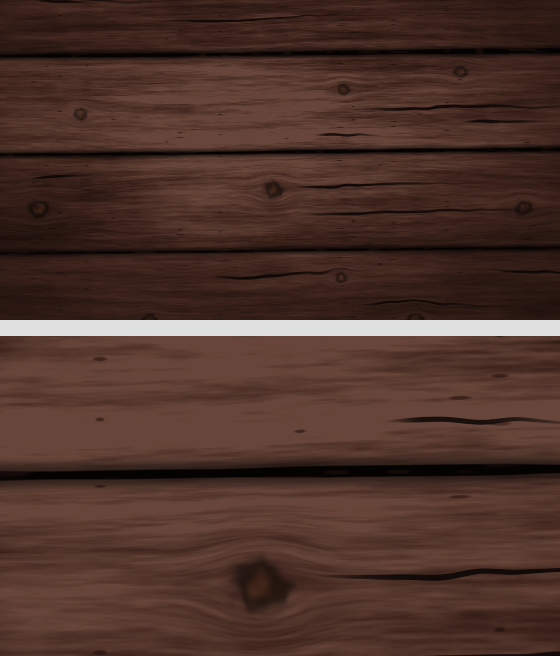
Top, the full canvas; bottom, a detail of the centre.
Reproduce this texture procedurally as a Shadertoy shader.

```glsl
const vec3 DEEP_BROWN = vec3(0.065, 0.028, 0.018);
const vec3 MID_BROWN = vec3(0.24, 0.14, 0.11);
const vec3 PALE_BROWN = vec3(0.39, 0.26, 0.215);
const vec3 GAP_BLACK = vec3(0.018, 0.008, 0.007);
const vec3 KNOT_BROWN = vec3(0.23, 0.13, 0.075);
const float PLANK_HEIGHT = 0.308;
const float FIRST_GAP = 0.208;
const float TILT = 0.0098;

float hash(vec2 p) {
    return fract(sin(dot(p, vec2(127.1, 311.7))) * 43758.5453);
}

float noise(vec2 p) {
    vec2 i = floor(p), f = fract(p);
    f = f * f * (3.0 - 2.0 * f);
    return mix(mix(hash(i), hash(i + vec2(1, 0)), f.x),
               mix(hash(i + vec2(0, 1)), hash(i + vec2(1, 1)), f.x), f.y);
}

float fbm(vec2 p) {
    float sum = 0.0, amp = 0.5;
    for (int i = 0; i < 4; i++) {
        sum += amp * noise(p);
        p = p * 2.03 + 17.3;
        amp *= 0.5;
    }
    return sum / 0.9375;
}

// Centre in xy, radius in z
vec3 knotShape(float row, float i, float aspect) {
    vec2 id = vec2(row + 3.0, i + 11.0);
    float x = (i + 0.1 + 0.8 * hash(id)) * aspect / 3.0;
    float y = PLANK_HEIGHT * (0.2 + 0.6 * hash(id + 7.7));
    return vec3(x, y, mix(0.012, 0.024, hash(id + 3.1)));
}

// Tapered split that wanders along the fibres
float crack(vec2 p, vec2 start, float len, float width, float seed, float px) {
    float x = (p.x - start.x) / len;
    float taper = smoothstep(0.0, 0.2, x) * (1.0 - smoothstep(0.4, 1.0, x));
    float wander = 0.022 * (noise(vec2(p.x * 4.0, seed)) - 0.5)
                 + 0.006 * (noise(vec2(p.x * 24.0, seed)) - 0.5);
    float w = width * taper * (0.4 + 1.2 * noise(vec2(p.x * 19.0, seed + 5.0)));
    float d = abs(p.y - start.y - wander);
    return taper * (1.0 - smoothstep(w, w + 1.2 * px, d));
}

// Short dark pits scattered over a stretched grid
float pits(vec2 p, vec2 grid, float density) {
    vec2 cell = floor(p * grid), f = fract(p * grid) - 0.5;
    float size = 0.15 + 0.3 * hash(cell + 9.2);
    float inside = 1.0 - smoothstep(0.4, 1.0, length(f / vec2(size, 0.4)));
    return inside * step(1.0 - density, hash(cell));
}

void mainImage(out vec4 fragColor, in vec2 fragCoord) {
    vec2 p = fragCoord / iResolution.y;
    float aspect = iResolution.x / iResolution.y, px = 1.0 / iResolution.y;

    // Slightly tilted plank rows
    float edgeWobble = 0.0025 * (noise(vec2(p.x * 3.0, 4.0)) - 0.5);
    float level = (p.y - FIRST_GAP - TILT * p.x + edgeWobble) / PLANK_HEIGHT;
    float row = floor(level);
    vec2 local = vec2(p.x, (level - row) * PLANK_HEIGHT);

    // Knots push the fibres aside
    vec2 fibre = local;
    float knotCore = 0.0, knotRim = 0.0;
    for (float i = 0.0; i < 3.0; i++) {
        vec3 knot = knotShape(row, i, aspect);
        vec2 d = (local - knot.xy) / knot.z;
        d.x *= 0.85;
        float r = length(d) + 0.5 * (noise(local * 90.0) - 0.5);
        fibre.y -= 0.85 * knot.z * d.y * exp(-0.22 * dot(d, d));
        knotCore = max(knotCore, 1.0 - smoothstep(0.5, 1.0, r));
        knotRim = max(knotRim, exp(-9.0 * (r - 0.85) * (r - 0.85)));
    }

    // Wood grain at four scales
    float seed = 23.0 * hash(vec2(row, 2.0));
    fibre.y += 0.03 * (noise(vec2(p.x * 1.7, local.y * 7.0 + seed)) - 0.5);
    float patches = fbm(vec2(p.x * 2.5 + seed, fibre.y * 9.0 + seed)) - 0.5;
    float broad = fbm(vec2(p.x * 2.2 + seed, fibre.y * 24.0 + seed)) - 0.5;
    float streak = fbm(vec2(p.x * 4.0 + seed, fibre.y * 95.0)) - 0.5;
    float fine = fbm(vec2(p.x * 26.0, fibre.y * 260.0 + seed)) - 0.5;

    // Soft pool of light over the middle
    vec2 q = (p - vec2(0.47 * aspect, 0.6)) / vec2(0.53 * aspect, 0.54);
    float tone = mix(0.18, 0.9, exp(-dot(q, q)));
    tone += 0.08 * (hash(vec2(row, 6.0)) - 0.5);
    tone *= 1.0 + 0.6 * patches + 0.8 * broad + 0.7 * streak + 0.55 * fine;
    tone *= 1.0 - 0.45 * pits(fibre, vec2(24.0, 150.0), 0.015);

    vec3 color = mix(DEEP_BROWN, MID_BROWN, clamp(tone / 0.55, 0.0, 1.0));
    color = mix(color, PALE_BROWN, clamp((tone - 0.55) / 0.45, 0.0, 1.1));
    color = mix(color, KNOT_BROWN * (0.65 + 0.7 * noise(local * 120.0)), 0.5 * knotCore);
    color *= 1.0 - 0.45 * knotRim;

    // Long and short splits
    float split = 0.0;
    for (float i = 0.0; i < 3.0; i++) {
        vec2 id = vec2(row + 5.0, i + 1.0);
        vec2 start = vec2(aspect * (hash(id) * 1.1 - 0.2),
                          PLANK_HEIGHT * (0.15 + 0.7 * hash(id + 4.3)));
        float len = mix(0.25, 0.95, pow(hash(id + 8.1), 2.0));
        split = max(split, crack(fibre, start, len, 0.0018, seed + i * 3.0, px));
    }
    color = mix(color, GAP_BLACK, 0.8 * split);

    // Gaps between planks, wider toward the top right
    float gapIndex = floor(level + 0.5);
    float gapDist = abs(level - gapIndex) * PLANK_HEIGHT;
    float halfWidth = 0.0036 + 0.0014 * gapIndex * (0.5 + p.x / aspect)
                    + 0.0025 * (noise(vec2(p.x * 11.0, gapIndex)) - 0.5);
    color *= mix(0.5, 1.0, smoothstep(0.0, 0.016, gapDist - halfWidth));
    float gap = 1.0 - smoothstep(halfWidth - px, halfWidth + px, gapDist);
    float debris = smoothstep(0.6, 0.9, noise(vec2(p.x * 30.0, p.y * 160.0)));
    color = mix(color, GAP_BLACK + 0.25 * MID_BROWN * debris, gap);

    fragColor = vec4(color, 1.0);
}
```
